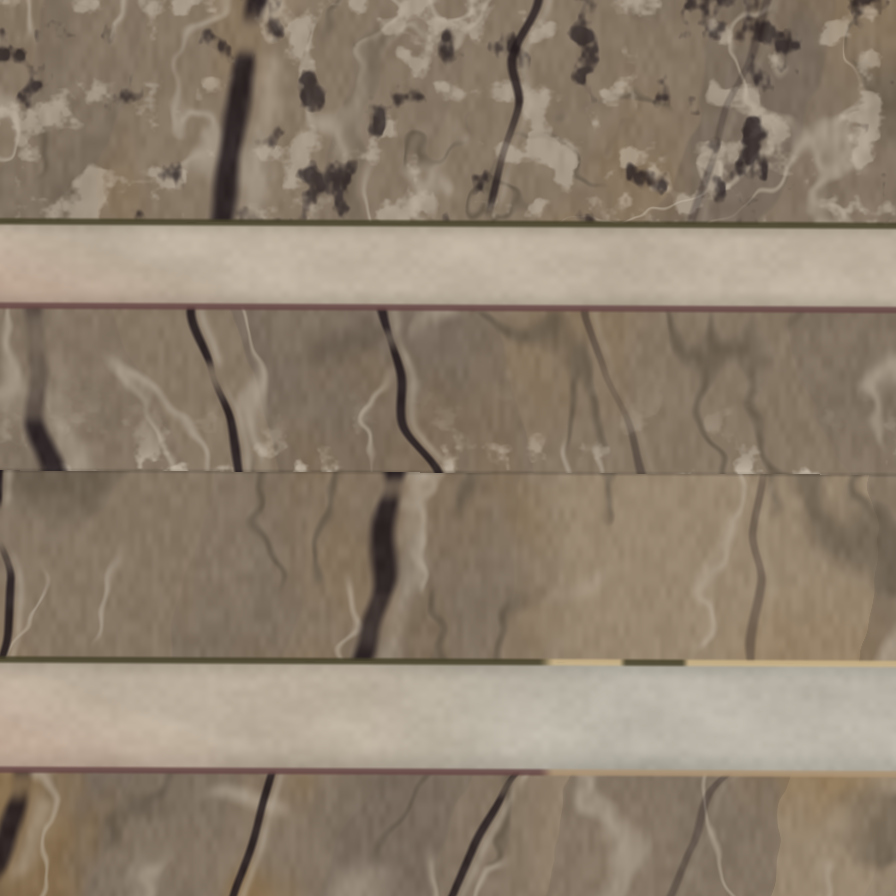
Reproduce this texture procedurally as a three.js fragment shader.

```glsl
// Weathered stone wall: four veined, cracked courses, two pale ledges and a tight seam.
varying vec2 vUv;

const vec3 STONE = vec3(0.52, 0.46, 0.39);
const vec3 GREY = vec3(0.46, 0.41, 0.36);
const vec3 TAN = vec3(0.60, 0.53, 0.44);
const vec3 OCHRE = vec3(0.55, 0.43, 0.27);
const vec3 PALE = vec3(0.70, 0.65, 0.58);
const vec3 SHADOW = vec3(0.36, 0.32, 0.27);
const vec3 CRACK = vec3(0.14, 0.11, 0.12);
const vec3 LEDGE = vec3(0.72, 0.67, 0.60);
const vec3 LEDGE_PINK = vec3(0.73, 0.64, 0.57);
const vec3 LEDGE_COOL = vec3(0.71, 0.69, 0.64);
const vec3 TOP_LINE = vec3(0.27, 0.25, 0.16);
const vec3 BASE_LINE = vec3(0.40, 0.28, 0.27);
const vec3 LIT_LINE = vec3(0.79, 0.70, 0.53);

const vec2 UPPER_LEDGE = vec2(0.659, 0.753);  // bottom and top heights
const vec2 LOWER_LEDGE = vec2(0.141, 0.264);
const float SEAM = 0.475;
const float TILT = 0.005;
const float SOFT = 0.0022;
const float LINE = 0.0035;
const float THIN_CRACK = 0.008;
const float WIDE_CRACK = 0.021;
const float VEINS = 13.0;
const float SLABS = 8.0;

float hash(vec2 p) {
  return fract(sin(dot(p, vec2(127.1, 311.7))) * 43758.5453);
}

float noise(vec2 p) {
  vec2 i = floor(p), f = fract(p);
  f = f * f * (3.0 - 2.0 * f);
  return mix(mix(hash(i), hash(i + vec2(1.0, 0.0)), f.x),
             mix(hash(i + vec2(0.0, 1.0)), hash(i + 1.0), f.x), f.y);
}

float fbm(vec2 p) {
  float sum = 0.0, amp = 0.533;
  for (int i = 0; i < 4; i++) {
    sum += amp * noise(p);
    p = p * 2.03 + 17.3;
    amp *= 0.5;
  }
  return sum;
}

float ridge(float value, float width) {
  return 1.0 - smoothstep(0.0, width, abs(value - 0.5));
}

vec3 stone(vec2 p) {
  // Per course: first crack, crack spacing, lean, index of the wide crack
  float id = 0.0, mid = 0.07, warpSize = 1.2;
  vec4 course = vec4(0.015, 0.26, 0.42, 0.0);
  if (p.y > LOWER_LEDGE.y) { id = 1.0; mid = 0.37; course = vec4(0.012, 0.41, 0.13, 1.0); }
  if (p.y > SEAM) { id = 2.0; mid = 0.57; course = vec4(0.045, 0.215, -0.26, 0.0); }
  if (p.y > UPPER_LEDGE.y) { id = 3.0; mid = 0.87; warpSize = 2.6; course = vec4(0.27, 0.27, 0.34, 0.0); }

  // Slabs and broad stains
  float dy = p.y - mid;
  float warp = fbm(p * vec2(7.0, 6.0) + id * 17.0) - 0.5;
  float s = p.x - course.z * dy;
  float slabX = s * SLABS + warp * 0.7 + id * 5.3;
  float cell = floor(slabX);
  float slab = mix(hash(vec2(cell, id)), hash(vec2(cell + 1.0, id)), smoothstep(0.94, 1.0, fract(slabX)));
  float stain = fbm(p * vec2(9.0, 5.0) + 31.0);
  float sunny = smoothstep(0.56, 0.66, p.x) * (1.0 - smoothstep(0.47, 0.48, p.y));
  vec3 col = mix(GREY, STONE, smoothstep(0.15, 0.65, 0.55 * slab + 0.5 * stain));
  col = mix(col, TAN, sunny * (0.25 + 0.65 * smoothstep(0.35, 0.45, slab)));
  float rust = smoothstep(0.52, 0.72, fbm(p * vec2(7.0, 4.0) + 63.0));
  col = mix(col, OCHRE, rust * (id < 0.5 ? 0.55 : 0.2));

  // Winding veins, dark and pale
  vec2 flow = vec2(s * VEINS + warp * warpSize * 2.0, p.y * 4.0 + id * 9.0);
  float patchy = smoothstep(0.42, 0.66, noise(p * vec2(11.0, 13.0) + id * 5.0));
  col = mix(col, SHADOW, 0.6 * patchy * ridge(noise(flow + 40.0), 0.09));
  col = mix(col, PALE, 0.6 * (1.0 - patchy) * ridge(noise(flow + 80.0), 0.07));

  // Chipped flecks above the seam and in the top course
  float chipZone = id > 2.5 ? 0.55 : step(SEAM, p.y) * exp(-(p.y - SEAM) * 28.0);
  float chips = smoothstep(0.57, 0.72, fbm(p * 30.0 + 11.0));
  col = mix(col, PALE + 0.06, chips * chipZone);
  col = mix(col, CRACK, 0.7 * step(2.5, id) * smoothstep(0.64, 0.76, fbm(p * vec2(26.0, 20.0) + 51.0)));

  // Deep cracks with a pale worn rim
  for (int i = 0; i < 4; i++) {
    float n = float(i);
    float wide = 1.0 - step(0.5, abs(n - course.w));
    float jitter = (1.0 - wide) * 0.05 * (hash(vec2(n, id + 3.0)) - 0.5);
    float x0 = course.x + course.y * n + jitter;
    float bend = 0.03 * (noise(vec2(p.y * 17.0, n * 7.0 + id * 13.0)) - 0.5);
    float d = p.x - x0 - course.z * (0.5 + 0.25 * n) * dy - bend;
    float broken = noise(vec2(p.y * 24.0 + n * 5.0, id * 3.0 + 0.5));
    float w = mix(THIN_CRACK, WIDE_CRACK, wide) * (0.6 + 0.5 * broken);
    float depth = smoothstep(0.12, 0.45, broken) * (1.0 - 0.65 * smoothstep(0.5, 0.75, x0));
    float rim = (d - 1.7 * w) / (0.7 * w);
    col = mix(col, PALE, 0.45 * depth * exp(-rim * rim));
    col = mix(col, CRACK, 0.88 * depth * (1.0 - smoothstep(0.3 * w, w, abs(d))));
  }
  col *= 1.0 - 0.12 * (1.0 - smoothstep(0.0, 0.004, abs(p.y - SEAM)));
  return col + 0.05 * (noise(p * vec2(150.0, 70.0)) - 0.5);
}

vec3 addLedge(vec3 col, vec2 p, vec2 span, float lit) {
  float h = (p.y - span.x) / (span.y - span.x);
  vec3 face = mix(LEDGE_PINK, LEDGE, smoothstep(0.0, 0.4, p.x + 0.3 * h));
  face = mix(face, LEDGE_COOL, lit * smoothstep(0.3, 0.7, p.x));
  face += 0.09 * (fbm(p * vec2(10.0, 22.0) + 7.0) - 0.5) + 0.03 * (noise(p * 110.0) - 0.5);
  face *= 0.92 + 0.10 * smoothstep(0.0, 0.25, h) * (1.0 - smoothstep(0.8, 1.0, h));
  float inside = smoothstep(-SOFT, SOFT, p.y - span.x) * (1.0 - smoothstep(-SOFT, SOFT, p.y - span.y));
  col = mix(col, face, inside);

  // Edge lines turn from shade to light toward the right
  float bright = lit * smoothstep(0.60, 0.62, p.x);
  float gap = smoothstep(0.69, 0.70, p.x) * (1.0 - smoothstep(0.76, 0.77, p.x));
  vec2 edge = 1.0 - smoothstep(vec2(LINE - SOFT), vec2(LINE + SOFT), abs(p.y - span));
  col = mix(col, mix(BASE_LINE, LIT_LINE, 0.7 * bright), 0.85 * edge.x);
  return mix(col, mix(TOP_LINE, LIT_LINE, bright * (1.0 - gap)), 0.85 * edge.y);
}

void main() {
  vec2 p = vec2(vUv.x, vUv.y + TILT * vUv.x);
  vec3 col = stone(p);
  col = addLedge(col, p, UPPER_LEDGE, 0.0);
  col = addLedge(col, p, LOWER_LEDGE, 1.0);
  gl_FragColor = vec4(clamp(col, 0.0, 1.0), 1.0);
}
```
